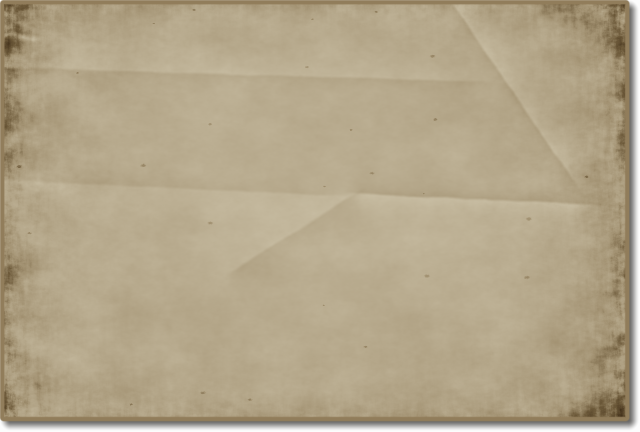
Give the GLSL for this texture, as a WebGL 1 fragment shader.

```glsl
precision highp float;
// Aged parchment sheet with a thin tan frame and a soft drop shadow on white.
// Layered gradient noise stains the paper, rough dark edges frame it, and
// signed distances to fold lines give each crease a lit and a shaded side.
uniform vec2 u_resolution;

// Lengths are in canvas heights
const vec2 SHEET_MIN = vec2(0.0, 0.025);
const vec2 SHEET_MAX = vec2(1.457, 1.0);
const float FRAME_WIDTH = 0.010;
const float CORNER = 0.009;
const vec2 SHADOW_SHIFT = vec2(0.011, -0.011);
const float SHADOW_BLUR = 0.013;
const vec3 PAPER = vec3(0.735, 0.685, 0.575);
const vec3 AGED = vec3(0.635, 0.570, 0.445);
const vec3 BROWN = vec3(0.430, 0.355, 0.230);
const vec3 UMBER = vec3(0.270, 0.200, 0.110);
const vec3 FRAME = vec3(0.570, 0.490, 0.355);
const vec3 SHADOW = vec3(0.41, 0.405, 0.40);
const vec3 BACKDROP = vec3(0.99);
const float MOTTLE = 0.34;
const float GRAIN = 0.07;
const float EDGE_AGE = 0.40;
const float EDGE_GRIME = 0.75;
const float SPECK_CELL = 0.13;

vec2 hash2(vec2 c) {
  c = vec2(dot(c, vec2(127.1, 311.7)), dot(c, vec2(269.5, 183.3)));
  return fract(sin(c) * 43758.545);
}

float corner(vec2 i, vec2 f, vec2 offset) {
  return dot(hash2(i + offset) * 2.0 - 1.0, f - offset);
}

float gradientNoise(vec2 p) {
  vec2 i = floor(p), f = fract(p), e = vec2(1.0, 0.0);
  vec2 u = f * f * f * (f * (f * 6.0 - 15.0) + 10.0);
  return mix(mix(corner(i, f, e.yy), corner(i, f, e.xy), u.x),
             mix(corner(i, f, e.yx), corner(i, f, e.xx), u.x), u.y);
}

float fbm(vec2 p) {
  float sum = 0.0, amp = 0.6;
  for (int k = 0; k < 5; k++) {
    sum += amp * gradientNoise(p);
    p = mat2(1.6, 1.2, -1.2, 1.6) * p + 7.3;
    amp *= 0.55;
  }
  return sum;
}

float roundBox(vec2 p, vec2 lo, vec2 hi, float r) {
  vec2 q = abs(p - 0.5 * (lo + hi)) - 0.5 * (hi - lo) + r;
  return length(max(q, 0.0)) + min(max(q.x, q.y), 0.0) - r;
}

// Positive on the left of a->b, negative on its right, fading outwards
float fold(vec2 p, vec2 a, vec2 b, float leftWidth, float rightWidth) {
  vec2 dir = normalize(b - a), q = p - a;
  float along = dot(q, dir) / length(b - a);
  float d = dir.x * q.y - dir.y * q.x;
  float side = smoothstep(-0.005, 0.005, d) * 2.0 - 1.0;
  float ends = smoothstep(-0.02, 0.1, along) * (1.0 - smoothstep(0.85, 1.04, along));
  return side * ends * exp(-abs(d) / (d > 0.0 ? leftWidth : rightWidth));
}

// Sparse tiny flecks, one candidate per cell
float specks(vec2 p) {
  vec2 cell = floor(p / SPECK_CELL), rnd = hash2(cell + 3.0);
  vec2 q = p - (cell + 0.2 + 0.6 * rnd) * SPECK_CELL + 0.002 * gradientNoise(p * 260.0);
  float size = 0.0015 + 0.003 * rnd.y;
  float present = step(0.72, hash2(cell + 41.0).x);
  return present * (1.0 - smoothstep(size * 0.4, size * 1.4, length(q * vec2(0.7, 1.2))));
}

// Light gained or lost at the folds, with a pale tear at the upper left
float creases(vec2 p) {
  vec2 q = p + 0.007 * vec2(fbm(p * 9.0), fbm(p * 9.0 + 20.0));
  float lit = 0.15 * fold(q, vec2(-0.05, 0.845), vec2(1.18, 0.81), 0.03, 0.02);
  lit -= 0.11 * fold(q, vec2(-0.05, 0.585), vec2(0.84, 0.545), 0.025, 0.05);
  lit -= 0.26 * fold(q, vec2(0.79, 0.553), vec2(1.41, 0.525), 0.020, 0.035);
  lit += 0.22 * fold(q, vec2(1.02, 1.03), vec2(1.35, 0.55), 0.025, 0.014);
  lit -= 0.13 * fold(q, vec2(0.84, 0.563), vec2(0.52, 0.36), 0.05, 0.06);
  float tear = (q.y - 0.915 - 0.006 * sin(q.x * 60.0)) / 0.006;
  return lit + 0.5 * exp(-tear * tear) * (1.0 - smoothstep(0.07, 0.11, q.x));
}

// 0 is clean paper, 0.5 aged, 1 brown, above that umber
float staining(vec2 p) {
  vec2 low = max(p - SHEET_MIN, 0.0), high = max(SHEET_MAX - p, 0.0);
  float cloud = fbm(p * 3.2 + 4.0), patches = fbm(p * vec2(9.0, 13.0));
  float fibre = fbm(p * vec2(45.0, 70.0) + 11.0);
  float streak = fbm(p * vec2(60.0, 13.0) + 31.0);
  float sides = exp(-low.x / 0.15) + exp(-high.x / 0.15);
  vec2 ends = exp(-vec2(low.y, high.y) / 0.10);
  float age = sides + dot(ends, vec2(0.55, 0.40));
  float rim = exp(-min(low.x, high.x) / 0.042) + 0.4 * exp(-min(low.y, high.y) / 0.022);
  float rough = clamp(0.5 + 1.5 * cloud + 1.3 * patches + 1.1 * streak + 0.7 * fibre, 0.0, 1.5);
  float stain = 0.03 + MOTTLE * (0.65 * cloud + 0.55 * patches) + GRAIN * fibre;
  stain += EDGE_AGE * age * (0.85 + 1.1 * patches + 0.5 * (streak + fibre));
  return stain + EDGE_GRIME * rough * (rim + 0.6 * sides * (ends.x + ends.y));
}

void main() {
  vec2 p = gl_FragCoord.xy / u_resolution.y;
  float aa = 1.0 / u_resolution.y;
  float shade = roundBox(p, SHEET_MIN + SHADOW_SHIFT, SHEET_MAX + SHADOW_SHIFT, 0.014);
  vec3 color = mix(SHADOW, BACKDROP, smoothstep(-SHADOW_BLUR, SHADOW_BLUR, shade));
  float stain = max(staining(p) - creases(p) + 0.5 * specks(p), -0.25);
  vec3 paper = mix(PAPER, AGED, min(stain * 2.0, 1.0));
  paper = mix(paper, BROWN, clamp(stain * 2.0 - 1.0, 0.0, 1.0));
  paper = mix(paper, UMBER, clamp(stain * 1.5 - 1.5, 0.0, 1.0));
  float sheet = roundBox(p, SHEET_MIN, SHEET_MAX, CORNER);
  paper = mix(paper, FRAME, smoothstep(-aa, aa, sheet + FRAME_WIDTH));
  gl_FragColor = vec4(mix(color, paper, 1.0 - smoothstep(-aa, aa, sheet)), 1.0);
}
```
